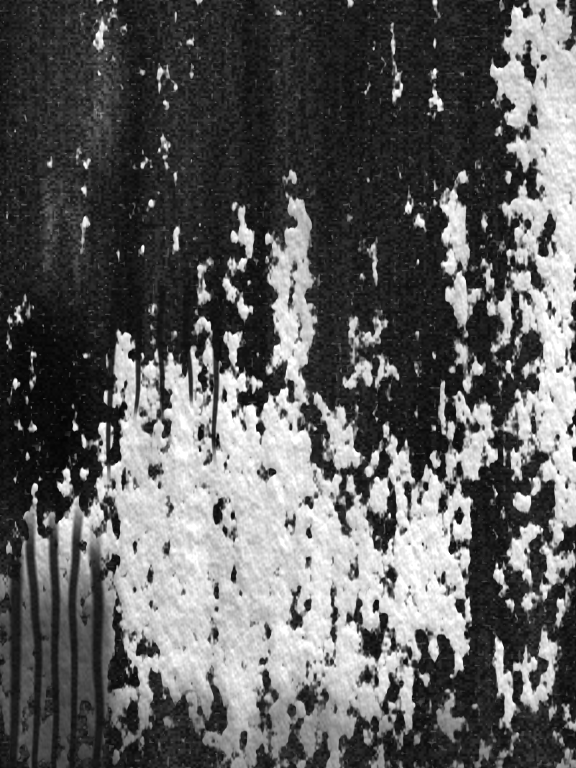
A Shadertoy shader for this texture:

```glsl
// Weathered pale paint flaking off dark, rain-streaked metal, in black and white.
// Soft patches set the paint coverage; tall streak noise and small chip noise
// erode it, then dark drips, relief and fine grain are laid on top.

#define RUST_TONE 0.125
#define PAINT_TONE 0.80
#define PANEL_TONE 0.30
#define STREAK_AMOUNT 0.95
#define CHIP_AMOUNT 1.45
#define EDGE_SOFTNESS 0.13
#define STREAK_SCALE vec2(46.0, 7.0)
#define CHIP_SCALE vec2(92.0, 52.0)
#define GRAIN_SCALE 300.0
#define RELIEF 0.8
#define PATCHES 12

// Paint patches: centre, then radii, in units of canvas height
const vec4 patchShape[PATCHES] = vec4[PATCHES](
    vec4(0.27, 0.27, 0.17, 0.24), vec4(0.20, 0.49, 0.075, 0.12),
    vec4(0.385, 0.65, 0.04, 0.11), vec4(0.48, 0.58, 0.025, 0.10),
    vec4(0.605, 0.62, 0.02, 0.14), vec4(0.72, 0.86, 0.08, 0.20),
    vec4(0.72, 0.50, 0.07, 0.28), vec4(0.50, 0.24, 0.10, 0.17),
    vec4(0.59, 0.42, 0.05, 0.09), vec4(0.05, 0.12, 0.12, 0.22),
    vec4(0.40, 0.05, 0.15, 0.09), vec4(0.68, 0.14, 0.04, 0.05));
const float patchWeight[PATCHES] = float[PATCHES](
    0.88, 0.60, 0.55, 0.55, 0.72, 0.80, 0.45, 0.60, 0.42, 0.75, 0.30, 0.45);

float hash(vec2 p) {
    return fract(sin(dot(p, vec2(127.1, 311.7))) * 43758.5453);
}

float noise(vec2 p) {
    vec2 i = floor(p), f = fract(p);
    f = f * f * (3.0 - 2.0 * f);
    return mix(mix(hash(i), hash(i + vec2(1, 0)), f.x),
               mix(hash(i + vec2(0, 1)), hash(i + vec2(1, 1)), f.x), f.y);
}

float fbm(vec2 p) {
    float sum = 0.0, gain = 0.57;
    for (int i = 0; i < 3; i++) {
        sum += gain * noise(p);
        p = p * 2.03 + 17.3;
        gain *= 0.5;
    }
    return sum;
}

// Flat-topped soft ellipse
float blob(vec2 p, vec2 centre, vec2 radii) {
    vec2 d = (p - centre) / radii;
    float q = dot(d, d);
    return exp(-q * q);
}

float coverage(vec2 p) {
    float bare = 1.0 - 0.20 * (1.0 - smoothstep(0.62, 0.80, p.y)) * smoothstep(0.15, 0.26, p.x);
    for (int i = 0; i < PATCHES; i++)
        bare *= 1.0 - patchWeight[i] * blob(p, patchShape[i].xy, patchShape[i].zw);
    return 1.0 - bare;
}

// Tapering run of dark water hanging down from a start point
float drip(vec2 p, vec2 start, float len, float width) {
    float t = (start.y - p.y) / len;
    float x = start.x + 0.012 * (noise(vec2(start.x * 90.0, p.y * 14.0)) - 0.5);
    float w = width * (1.0 - 0.6 * clamp(t, 0.0, 1.0));
    float side = 1.0 - smoothstep(0.4 * w, 1.3 * w, abs(p.x - x));
    return side * smoothstep(-0.1, 0.1, t) * (1.0 - smoothstep(0.85, 1.0, t));
}

float allDrips(vec2 p) {
    float wet = 0.0;
    for (int i = 0; i < 5; i++) {
        float k = float(i), r = hash(vec2(k, 4.7));
        wet = max(wet, drip(p, vec2(0.145 + 0.034 * k, 0.63), 0.13 + 0.15 * r, 0.006));
        wet = max(wet, drip(p, vec2(0.018 + 0.027 * k, 0.35 - 0.08 * r), 0.45, 0.006 + 0.004 * r));
    }
    return wet;
}

void mainImage(out vec4 fragColor, in vec2 fragCoord) {
    vec2 p = fragCoord / iResolution.y;
    float streak = fbm(p * STREAK_SCALE);
    float chip = fbm(p * CHIP_SCALE);
    float chipAbove = fbm((p + vec2(0.001, 0.004)) * CHIP_SCALE);
    float grain = noise(p * GRAIN_SCALE);
    float broad = fbm(p * vec2(9.0, 4.0) + 5.0);

    // Erode the coverage into ragged flakes
    vec2 warp = vec2(0.035, 0.10) * (vec2(noise(p * 11.0), noise(p * vec2(38.0, 5.0) + 8.0)) - 0.5);
    float field = coverage(p + warp) - 0.5 + STREAK_AMOUNT * (streak - 0.5)
                + CHIP_AMOUNT * (chip - 0.5) + 0.25 * (broad - 0.5);
    float paint = smoothstep(-EDGE_SOFTNESS, EDGE_SOFTNESS, field);

    // Dark metal with faint vertical washes and sparkling grit
    float wash = fbm(p * vec2(24.0, 2.2) + 31.0);
    float rust = RUST_TONE * mix(0.35, 1.65, wash) * mix(0.45, 1.55, grain);
    float haze = blob(p, vec2(0.075, 0.69), vec2(0.035, 0.09))
               + 0.6 * blob(p, vec2(0.13, 0.88), vec2(0.04, 0.11));
    rust += 0.55 * haze * streak * streak * mix(0.4, 1.4, grain);
    rust *= 1.0 - 0.6 * blob(p, vec2(0.04, 0.47), vec2(0.11, 0.15));
    rust += 0.22 * smoothstep(0.78, 1.0, noise(p * 210.0 + 3.0)) * (0.3 + chip);

    // Pale paint, stained grey at the lower left and along the foot
    float panel = (1.0 - smoothstep(0.13, 0.18, p.x + warp.x)) * (1.0 - smoothstep(0.18, 0.32, p.y));
    float foot = 0.6 * (1.0 - smoothstep(0.03, 0.13, p.y + warp.y));
    float pale = mix(PAINT_TONE, PANEL_TONE, max(panel, foot));
    pale *= 1.0 + 0.45 * (broad - 0.5) + 0.22 * (streak - 0.5) + 0.12 * (grain - 0.5);
    pale *= 1.0 + RELIEF * (chip - chipAbove);

    float tone = mix(rust, pale, paint);
    tone = mix(tone, 0.05 + 0.05 * grain, 0.9 * allDrips(p));
    fragColor = vec4(vec3(clamp(tone, 0.0, 1.0)), 1.0);
}
```
